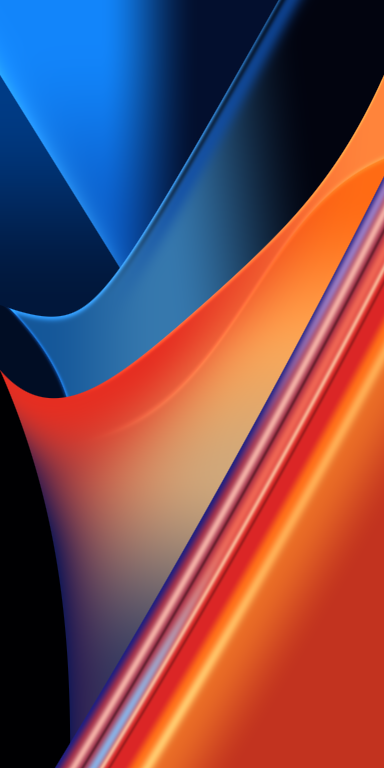
Write a Shadertoy shader that draws this background.

```glsl
// Glossy folded sheets: blue ribbons above a glowing orange sheet and diagonal light streaks.
#define STREAK_WIDTH 0.24
#define RIM_WIDTH 0.006
#define RED_DEPTH 0.13
#define INDIGO_DEPTH 0.05
#define AMBER vec3(1.0, 0.66, 0.33)
#define SCARLET vec3(0.90, 0.18, 0.13)
#define SLATE vec3(0.17, 0.25, 0.40)
#define AZURE vec3(0.07, 0.52, 0.98)
#define NIGHT vec3(0.006, 0.015, 0.06)

// Smooth coverage of the region where f is positive
float cover(float f) {
    return clamp(f / max(fwidth(f), 1e-5) + 0.5, 0.0, 1.0);
}

// Bell-shaped highlight around zero
float glow(float d, float width) {
    return exp(-d * d / (width * width));
}

// Boundary curves, in units of the canvas width
float blueEdge(float x) {
    float d = x - 0.215;
    return 1.06 + 0.65 * d + 1.16 * sqrt(d * d + 0.0144);
}

float sheetEdge(float x) {
    float d = x - 0.14;
    return 0.963 + d * d * (3.023 - 4.78 * d + 3.01 * d * d);
}

float foldEdge(float x) {
    return 1.235 + 0.416 * tanh(3.6 * (x - 0.655));
}

float streakEdge(float y) {
    return 0.143 + 0.61 * y - 0.035 * y * y;
}

// Two blue planes meeting at a slanted crease
vec3 backdrop(vec2 p) {
    float crease = (p.y - 1.805 + 1.61 * p.x) / 1.9;
    vec3 bright = mix(AZURE, vec3(0.04, 0.36, 0.78), smoothstep(1.9, 1.35, p.y));
    bright = mix(bright, vec3(0.01, 0.06, 0.18), smoothstep(0.26, 0.52, p.x));
    bright += vec3(0.10, 0.16, 0.12) * exp(-abs(crease) / 0.025) * smoothstep(0.45, 0.2, p.x);
    vec3 shade = mix(vec3(0.005, 0.09, 0.23), vec3(0.0, 0.23, 0.52), smoothstep(1.2, 1.75, p.y));
    return mix(shade, bright, cover(crease));
}

// Steel-blue ribbon with a lit upper rim
vec3 blueRibbon(vec2 p, float depth) {
    vec3 col = mix(vec3(0.08, 0.34, 0.60), vec3(0.21, 0.47, 0.68), smoothstep(0.1, 0.42, p.x));
    col = mix(col, NIGHT, smoothstep(0.42, 0.85, p.x + 0.12 * (p.y - 1.4)));
    float upper = smoothstep(0.25, 0.5, p.x);
    col = mix(col, vec3(0.06, 0.30, 0.65), 0.8 * upper * glow(depth - 0.03, 0.03));
    col *= 1.0 - 0.5 * upper * glow(depth - 0.011, 0.008);
    col += vec3(0.10, 0.26, 0.38) * glow(depth, RIM_WIDTH);
    float lobe = 0.172 - 0.33 * (p.y - 0.97) - 1.4 * pow(p.y - 0.97, 2.0) - p.x;
    col = mix(col, vec3(0.005, 0.05, 0.14), cover(lobe));
    return col + vec3(0.03, 0.15, 0.30) * glow(lobe, RIM_WIDTH);
}

// Warm sheet: scarlet top, amber body, slate foot and indigo side
vec3 warmSheet(vec2 p, float depth, float side, float streak) {
    vec3 col = mix(vec3(0.84, 0.38, 0.27), AMBER, smoothstep(0.15, 0.62, p.x));
    col = mix(col, vec3(1.0, 0.42, 0.08), smoothstep(1.05, 1.5, p.y));
    col = mix(col, vec3(0.72, 0.66, 0.56), 0.65 * smoothstep(-0.5, 0.0, streak) * smoothstep(1.2, 0.75, p.y));
    col = mix(col, SLATE, smoothstep(0.78, 0.18, p.y));
    float fold = (p.y - foldEdge(p.x)) / 1.5;
    vec3 flap = mix(vec3(0.86, 0.36, 0.25), vec3(1.0, 0.53, 0.25), smoothstep(0.3, 0.9, p.x));
    col = mix(col, flap, cover(fold) * mix(0.25, 0.9, smoothstep(0.35, 0.95, p.x)));
    col += vec3(0.12, 0.10, 0.06) * glow(fold, RIM_WIDTH) * smoothstep(0.2, 0.4, p.x);
    col = mix(col, SCARLET, exp(-pow(depth / RED_DEPTH, 2.0)) * smoothstep(1.0, 0.35, p.x));
    col = mix(col, vec3(0.36, 0.12, 0.27), 0.85 * exp(-side / 0.09) * smoothstep(0.0, 0.15, depth));
    col = mix(col, vec3(0.08, 0.10, 0.34), exp(-side / INDIGO_DEPTH) * smoothstep(0.02, 0.3, depth));
    return col + vec3(0.25, 0.22, 0.08) * glow(depth, RIM_WIDTH) * smoothstep(0.15, 0.5, p.x);
}

// Parallel light streaks; t runs from the blue rim (0) to the golden rim (1)
vec3 streaks(float t, float y) {
    float foot = smoothstep(0.65, 0.1, y);
    vec3 col = mix(vec3(0.13, 0.12, 0.50), vec3(0.62, 0.17, 0.28), smoothstep(0.0, 0.13, t));
    col = mix(col, vec3(0.86, 0.15, 0.15), smoothstep(0.25, 0.55, t));
    vec3 cool = mix(vec3(0.95, 0.42, 0.34), vec3(0.52, 0.74, 0.96), foot);
    col = mix(col, vec3(0.62, 0.55, 0.85), 0.8 * glow(t - 0.08, 0.06) * smoothstep(0.7, 1.3, y));
    col = mix(col, vec3(1.0, 0.76, 0.70), 0.85 * glow(t - 0.20, 0.055));
    col = mix(col, cool, 0.9 * glow(t - 0.42, 0.075));
    col = mix(col, vec3(1.0, 0.83, 0.68), 0.75 * glow(t - 0.51, 0.03));
    col *= 1.0 - 0.35 * glow(t - 0.30, 0.02) - 0.25 * glow(t - 0.59, 0.02);
    col = mix(col, vec3(1.0, 0.42, 0.09), smoothstep(0.74, 0.88, t));
    vec3 floorCol = mix(vec3(0.92, 0.43, 0.15), vec3(0.76, 0.20, 0.12), smoothstep(1.05, 2.0, t));
    col = mix(col, floorCol, smoothstep(0.98, 1.1, t));
    return mix(col, vec3(1.0, 0.80, 0.44), mix(0.65, 0.95, foot) * glow(t - 1.0, 0.075));
}

void mainImage(out vec4 fragColor, in vec2 fragCoord) {
    vec2 p = fragCoord / iResolution.xy * vec2(1.0, 2.0);

    // Signed depths inside each layer
    float blueDepth = (blueEdge(p.x) - p.y) * 0.55;
    float sheetDepth = (sheetEdge(p.x) - p.y) * 0.7;
    float side = p.x - 0.183 + 0.1675 * pow(p.y, 2.5);
    float streak = p.x - streakEdge(p.y);

    // Layers from back to front
    vec3 col = mix(backdrop(p), blueRibbon(p, blueDepth), cover(blueDepth));
    vec3 warm = warmSheet(p, max(sheetDepth, 0.0), max(side, 0.0), streak);
    warm = mix(vec3(0.0, 0.0, 0.008), warm, cover(side));
    col = mix(col, warm, cover(sheetDepth));
    col = mix(col, streaks(streak / STREAK_WIDTH, p.y), cover(streak));
    fragColor = vec4(clamp(col, 0.0, 1.0), 1.0);
}
```
